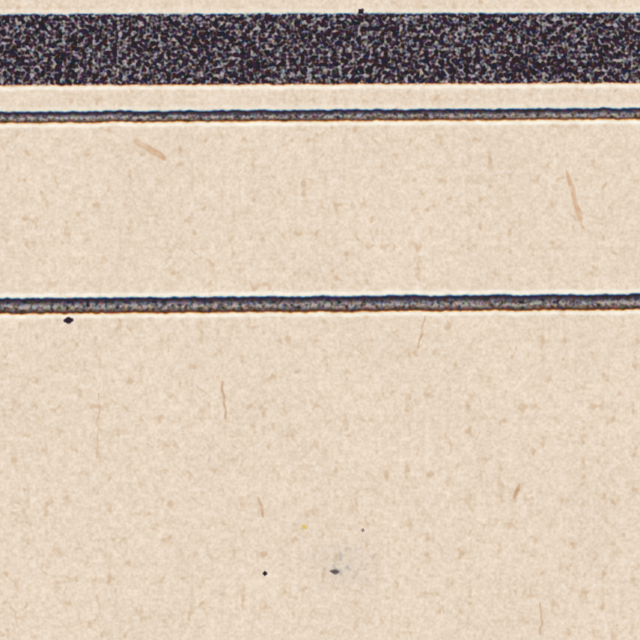
Reproduce this texture procedurally as a Shadertoy shader.

```glsl
// Aged fibrous paper crossed by one heavy speckled ink band and two thin ruled lines.
#define PAPER vec3(0.908, 0.840, 0.760)
#define INK vec3(0.18, 0.14, 0.18)
#define INK_WORN vec3(0.66, 0.64, 0.64)
#define FIBRE vec3(0.74, 0.58, 0.42)
#define HALO vec3(1.0, 0.985, 0.94)
#define GRAIN 0.115
#define FRINGE 0.0007
#define EDGE_SOFT 0.0024
#define WOBBLE 0.0019
#define FLECK_STRENGTH 0.34

vec2 hash2(vec2 p) {
    vec3 q = fract(p.xyx * vec3(0.1031, 0.1030, 0.0973));
    q += dot(q, q.yzx + 33.33);
    return fract((q.xx + q.yz) * q.zy);
}

vec2 gradientAt(vec2 cell) {
    float angle = 6.28318 * hash2(cell).x;
    return vec2(cos(angle), sin(angle));
}

// Gradient noise, roughly -0.7 to 0.7
float noise(vec2 p) {
    vec2 i = floor(p), f = fract(p), u = f * f * (3.0 - 2.0 * f);
    vec2 e = vec2(0.0, 1.0);
    float low = mix(dot(gradientAt(i), f), dot(gradientAt(i + e.yx), f - e.yx), u.x);
    float high = mix(dot(gradientAt(i + e), f - e), dot(gradientAt(i + 1.0), f - 1.0), u.x);
    return mix(low, high, u.y);
}

float softness() { return max(EDGE_SOFT, 0.7 / iResolution.y); }

// Tapered coverage of a stroke from a to b
float stroke(vec2 p, vec2 a, vec2 b, float width) {
    vec2 ab = b - a;
    float t = clamp(dot(p - a, ab) / max(dot(ab, ab), 1e-6), 0.0, 1.0);
    float w = width * (0.5 + 2.0 * t * (1.0 - t));
    return 1.0 - smoothstep(w - softness(), w + softness(), length(p - a - ab * t));
}

// Random short fibres, one per occupied cell
float flecks(vec2 p, float cells, float density, float seed) {
    vec2 cell = floor(p * cells), key = cell + seed;
    vec2 r = hash2(key), s = hash2(key + 71.7);
    vec2 centre = (cell + 0.35 + 0.3 * r) / cells;
    float angle = 1.57 + (s.x - 0.5) * 2.6;
    vec2 reach = vec2(cos(angle), sin(angle)) * (0.04 + 0.2 * s.y) / cells;
    vec2 bend = vec2(noise(p * 70.0), 0.0) * 0.07 / cells;
    float present = step(1.0 - density, hash2(key + 19.3).y);
    return present * stroke(p + bend, centre - reach, centre + reach, 0.0010) * (0.25 + 0.75 * r.y);
}

vec3 paperColour(vec2 p) {
    float cloud = noise(p * 7.0) + 0.8 * noise(p * 19.0 + 5.0);
    float grain = 0.6 * noise(p * 62.0) + 0.8 * noise(p * 125.0 + 9.0) + 0.8 * noise(p * 215.0 + 27.0);
    vec3 c = PAPER + cloud * 0.013 + grain * GRAIN * vec3(0.42, 0.52, 0.62);
    // Soft brownish pulp, broken up by the grain
    float blot = smoothstep(0.2, 0.75, noise(p * vec2(62.0, 48.0) + 31.0) + 0.5 * noise(p * 130.0 + 43.0));
    c = mix(c, FIBRE, 0.36 * blot);
    float fibres = flecks(p, 17.0, 0.3, 3.0) + flecks(p + 0.021, 37.0, 0.3, 47.0);
    c = mix(c, FIBRE, FLECK_STRENGTH * min(fibres, 1.0) * (0.85 + noise(p * 110.0 + 77.0)));
    return mix(c, INK_WORN, 0.4 * flecks(p + 0.013, 43.0, 0.06, 113.0));
}

// Larger fibres, stains and ink spots
vec3 addMarks(vec3 c, vec2 p) {
    vec2 q = p + 0.004 * vec2(noise(p * 60.0), noise(p * 60.0 + 17.0));
    float broad = stroke(q, vec2(0.212, 0.781), vec2(0.257, 0.752), 0.006)
                + stroke(q, vec2(0.886, 0.732), vec2(0.910, 0.645), 0.0045);
    float thin = 0.7 * stroke(q, vec2(0.155, 0.384), vec2(0.151, 0.285), 0.0010)
               + stroke(q, vec2(0.348, 0.404), vec2(0.352, 0.346), 0.0018)
               + 0.8 * stroke(q, vec2(0.664, 0.506), vec2(0.654, 0.458), 0.0014)
               + stroke(q, vec2(0.845, 0.057), vec2(0.846, 0.010), 0.0016)
               + stroke(q, vec2(0.402, 0.222), vec2(0.413, 0.194), 0.0020)
               + stroke(q, vec2(0.812, 0.243), vec2(0.805, 0.224), 0.0036);
    float patchy = 0.85 + 0.9 * noise(p * 100.0 + 51.0);
    c = mix(c, vec3(0.80, 0.61, 0.46), 0.55 * patchy * min(broad, 1.0));
    c = mix(c, vec3(0.69, 0.50, 0.35), 0.55 * patchy * min(thin, 1.0));
    c = mix(c, vec3(0.85, 0.73, 0.28), 0.7 * stroke(q, vec2(0.475, 0.175), vec2(0.477, 0.177), 0.005));
    vec2 stain = (p - vec2(0.54, 0.115)) * vec2(22.0, 32.0);
    c = mix(c, INK_WORN, exp(-dot(stain, stain)) * (0.12 + 0.5 * smoothstep(0.1, 0.5, noise(p * 95.0))));
    float spots = stroke(p, vec2(0.413, 0.104), vec2(0.415, 0.104), 0.0045)
                + 0.7 * stroke(q, vec2(0.518, 0.108), vec2(0.528, 0.105), 0.0035)
                + 0.5 * stroke(p, vec2(0.566, 0.172), vec2(0.568, 0.171), 0.003);
    return mix(c, INK, min(spots, 1.0));
}

// Ink bar with pale rims, colour fringes and a worn core
vec3 inkBar(vec3 c, vec2 p, float centre, float halfWidth, vec2 rims, float core) {
    float y = p.y - centre - WOBBLE * (noise(vec2(p.x * 45.0, centre * 90.0)) + 0.8 * noise(p * vec2(130.0, 60.0)));
    float rimDistance = (abs(y) - halfWidth - 0.0050) / 0.0034;
    float rim = (y > 0.0 ? rims.x : rims.y) * (0.85 + 0.5 * noise(p * 70.0 + 21.0));
    c = mix(c, HALO, clamp(exp(-rimDistance * rimDistance) * rim, 0.0, 1.0));
    vec3 d = abs(y + vec3(-1.0, 0.0, 1.0) * FRINGE) - halfWidth;
    vec3 cover = 1.0 - smoothstep(-softness(), softness(), d);
    float speck = noise(p * 125.0 + centre * 37.0) + 0.8 * noise(p * 215.0 + 13.0) + 0.25 * noise(p * 24.0);
    float worn = smoothstep(-0.35, 0.8, speck);
    // Thin rules wear through along a light core, slightly below the middle
    float coreDistance = (y + 0.0015) / (halfWidth * 0.58);
    float wornCore = clamp(0.72 + 0.8 * speck, 0.0, 1.0) * exp(-coreDistance * coreDistance);
    worn = mix(worn, wornCore, core);
    vec3 tint = 0.14 * vec3(noise(p * 130.0 + 3.0), 0.0, noise(p * 130.0 + 61.0));
    tint += core * vec3(0.05, 0.015, -0.04) * smoothstep(0.3, -0.9, y / halfWidth);
    return mix(c, mix(INK, INK_WORN, worn) + tint, cover);
}

void mainImage(out vec4 fragColor, in vec2 fragCoord) {
    vec2 p = fragCoord / iResolution.xy;
    vec3 c = addMarks(paperColour(p), p);
    // Heavy band, narrow rule, middle rule; each rises slightly to the right
    c = inkBar(c, p, 0.9220 + 0.0030 * p.x, 0.0555 - 0.0010 * p.x, vec2(0.3, 0.75), 0.0);
    c = inkBar(c, p, 0.8165 + 0.0060 * p.x, 0.0085, vec2(0.35, 0.8), 1.0);
    c = inkBar(c, p, 0.5215 + 0.0070 * p.x, 0.0120, vec2(0.75, 0.75), 1.0);
    // Ink burrs on the band and the middle rule
    float burrs = stroke(p, vec2(0.102, 0.499), vec2(0.112, 0.500), 0.0050)
                + stroke(p, vec2(0.562, 0.980), vec2(0.566, 0.984), 0.0045);
    c = mix(c, INK, min(burrs, 1.0));
    fragColor = vec4(clamp(c, 0.0, 1.0), 1.0);
}
```
